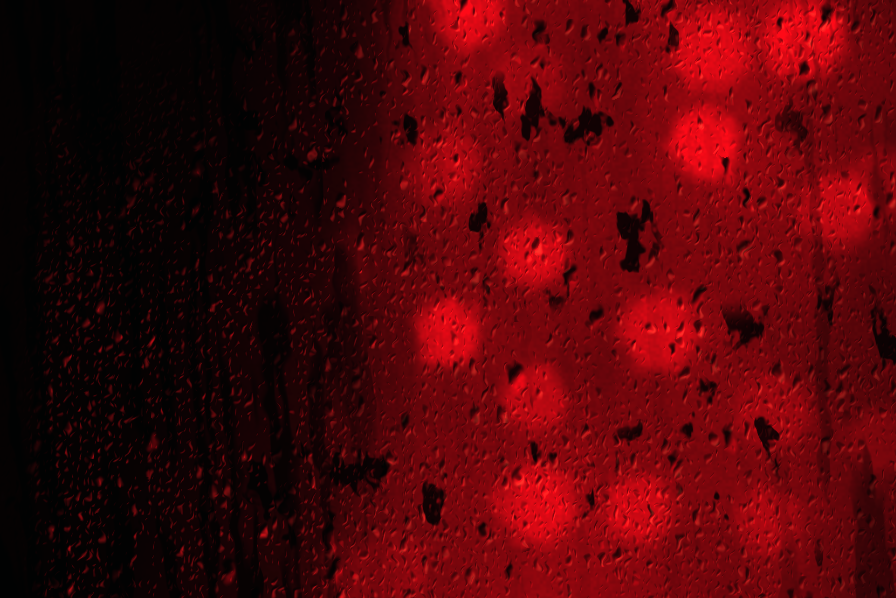
Write a Shadertoy shader that draws this texture.

```glsl
// Rain on a night window: soft red light discs glow behind wet glass, dark at left.
// A light field is built first, then trails, blots and several layers of
// hashed-grid droplets darken and glint over it; a ramp turns level into red.

float hash(vec2 p) {
    vec3 q = fract(p.xyx * vec3(0.1031, 0.1030, 0.0973));
    q += dot(q, q.yzx + 33.33);
    return fract((q.x + q.y) * q.z);
}

float noise(vec2 p) {
    vec2 i = floor(p), f = fract(p);
    f = f * f * (3.0 - 2.0 * f);
    return mix(mix(hash(i), hash(i + vec2(1, 0)), f.x),
               mix(hash(i + vec2(0, 1)), hash(i + vec2(1, 1)), f.x), f.y);
}

float fbm(vec2 p) {
    float sum = 0.0, amp = 0.53;
    for (int i = 0; i < 4; i++) {
        sum += amp * noise(p);
        p = p * 2.03 + 17.3;
        amp *= 0.5;
    }
    return sum;
}

// Out-of-focus lamps, one per jittered cell
float lampDiscs(vec2 p, float cell, float share) {
    float glow = 0.0;
    vec2 base = floor(p / cell);
    for (int j = -1; j <= 1; j++)
    for (int i = -1; i <= 1; i++) {
        vec2 id = base + vec2(i, j);
        vec2 jitter = vec2(hash(id + 3.1), hash(id + 8.7)) - 0.5;
        float dist = length(p - (id + 0.5 + 0.75 * jitter) * cell);
        float radius = cell * mix(0.30, 0.37, hash(id + 21.0));
        float power = mix(0.12, 0.40, hash(id + 34.0)) * step(hash(id + 55.0), share);
        float disc = smoothstep(radius * 1.2, radius * 0.55, dist);
        glow += power * (disc + 0.3 * exp(-dist * dist / (radius * radius * 2.2)));
    }
    return min(glow, 0.48);
}

// One droplet per cell: x = coverage, y = position from top (-1) to bottom (1)
vec2 droplets(vec2 p, float size, float density, float seed) {
    vec2 g = p / (size * vec2(1.0, 1.45));
    g.y += 7.0 * hash(vec2(floor(g.x), seed));
    vec2 id = floor(g) + seed;
    vec2 q = fract(g) - 0.5;
    q -= 0.36 * (vec2(hash(id + 1.7), hash(id + 5.3)) - 0.5);
    q.x += q.y * 0.7 * (hash(id + 9.1) - 0.5);
    q.x *= mix(1.1, 2.1, hash(id + 12.9));
    float radius = mix(0.17, 0.38, hash(id + 15.2));
    float soft = 0.08 + 0.7 / (iResolution.y * size);
    float cover = smoothstep(radius + soft, radius - soft, length(q));
    float side = dot(q, normalize(vec2(0.55, -0.8))) / radius;
    return vec2(cover * step(hash(id + 18.4), density), side);
}

// Shades a droplet: dark upper body, bright lower rim
float wet(float level, vec2 drop, float shade, float glint) {
    level *= 1.0 - shade * drop.x * smoothstep(0.5, -0.5, drop.y);
    return level + glint * drop.x * smoothstep(-0.25, 0.6, drop.y);
}

vec3 redRamp(float level, float warmth) {
    vec3 red = vec3(level, 0.006 + 0.034 * level, 0.007 + 0.085 * level);
    return red + warmth * vec3(0.05, 0.17, 0.08);
}

void mainImage(out vec4 fragColor, in vec2 fragCoord) {
    vec2 p = fragCoord / iResolution.y;
    float width = iResolution.x / iResolution.y;
    float x = p.x / width;

    // Vertical runs of water, gently bent and ragged
    vec2 bent = p + vec2(0.035 * (noise(p * vec2(3.0, 2.5)) - 0.5) + 0.05 * p.y, 0.0);
    bent.x += 0.012 * (noise(p * vec2(60.0, 34.0)) - 0.5);
    float run = noise(bent * vec2(42.0, 2.6)) * 0.6 + noise(bent * vec2(95.0, 9.0)) * 0.4;

    // Light field: lit right side, dim middle, black upper left
    float border = 0.42 + 0.065 * p.y + 0.06 * (run - 0.5);
    float lit = smoothstep(border - 0.11, border + 0.06, x);
    float dim = smoothstep(0.14, 0.46, x + 0.14 * (0.5 - p.y));
    float field = 0.02 + 0.13 * dim + lit * (0.19 + 0.27 * fbm(p * 3.2 + 4.0));
    field -= 0.12 * lit * smoothstep(0.84, 1.0, x);
    field += lit * lampDiscs(p + 0.012 * noise(p * 45.0), 0.205, 0.8);

    // Dark trails, strongest near the border and at the right edge
    float trailZone = 1.0 - 0.9 * lit + 0.4 * smoothstep(0.82, 0.97, x);
    float trail = smoothstep(0.47, 0.3, run) * trailZone;
    field *= 1.0 - 0.75 * clamp(trail, 0.0, 1.0);

    // Small ragged clear blots in the wet film
    float blot = smoothstep(0.68, 0.75, fbm(bent * vec2(25.0, 14.0) + 31.0));
    field *= 1.0 - 0.85 * blot * smoothstep(0.45, 0.65, noise(p * 5.0 + 9.0));

    // Droplets pick up light even over the dark glass
    float film = smoothstep(0.25, 0.6, noise(p * vec2(9.0, 5.0)) + 0.25 * (0.6 - p.y));
    float upperDark = smoothstep(1.0, 0.4, p.y - 1.6 * max(x - 0.2, 0.0));
    float ambient = 0.36 * upperDark * smoothstep(0.02, 0.07, x) * (1.0 - 0.7 * min(trail, 1.0));
    float sparkle = ambient * (1.0 - 0.72 * lit) + 0.2 * field;
    vec2 warped = p + 0.009 * (vec2(noise(p * 85.0), noise(p * 85.0 + 40.0)) - 0.5);
    vec2 fine = droplets(warped, 0.0115, 0.5 + 0.45 * film, 11.0);
    vec2 small = droplets(warped + 0.37, 0.017, 0.22 + 0.5 * film, 47.0);
    vec2 medium = droplets(warped + 0.71, 0.027, 0.22, 83.0);
    vec2 large = droplets(warped + 0.13, 0.044, 0.08, 129.0);
    float level = wet(field, fine, 0.28, 0.75 * sparkle);
    level = wet(level, small, 0.42, 0.9 * sparkle);
    level = wet(level, medium, 0.65, sparkle);
    level = wet(level, large, 0.85, 0.8 * sparkle);

    // Fine grain, warm highlights on the bigger drops
    level *= 0.94 + 0.12 * noise(p * 190.0);
    float warmth = max(medium.x * smoothstep(0.1, 0.7, medium.y),
                       0.7 * small.x * smoothstep(0.1, 0.7, small.y));
    fragColor = vec4(redRamp(clamp(level, 0.0, 1.0), warmth * (0.3 * ambient + field)), 1.0);
}
```
